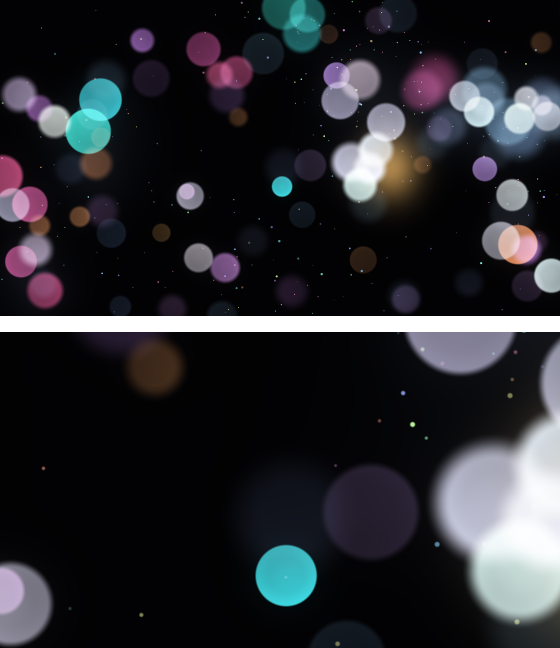
Top: the whole. Bottom: its middle third, enlarged.
Give the GLSL for this background, as a WebGL 1 fragment shader.

```glsl
precision highp float;

uniform vec2 u_resolution;

vec3 hash3(vec2 p) {
  vec3 q = fract(p.xyx * vec3(0.1031, 0.1030, 0.0973));
  q += dot(q, q.yxz + 33.33);
  return fract((q.xxy + q.yzz) * q.zyx);
}

float cornerSlope(vec2 corner, vec2 offset) {
  return dot(hash3(corner + 50.0).xy * 2.0 - 1.0, offset);
}

float gradientNoise(vec2 p) {
  vec2 i = floor(p);
  vec2 f = p - i;
  vec2 u = f * f * f * (f * (f * 6.0 - 15.0) + 10.0);
  vec2 e = vec2(1.0, 0.0);
  float low = mix(cornerSlope(i, f), cornerSlope(i + e, f - e), u.x);
  float high = mix(cornerSlope(i + e.yx, f - e.yx), cornerSlope(i + 1.0, f - 1.0), u.x);
  return mix(low, high, u.y);
}

float glow(vec2 p, vec2 centre, vec2 size) {
  vec2 q = (p - centre) / size;
  return exp(-dot(q, q));
}

vec3 screenBlend(vec3 base, vec3 light) {
  return 1.0 - (1.0 - base) * (1.0 - clamp(light, 0.0, 1.0));
}

// One lens disc: lit from one side, faint rim, thin halo
vec3 lensDisc(vec2 offset, float radius, float blur, vec3 tint, float angle) {
  float d = length(offset) / radius;
  float edge = max(blur, 1.0 / (u_resolution.y * radius));
  float body = 1.0 - smoothstep(1.0 - edge, 1.0 + edge, d);
  float side = dot(offset, vec2(cos(angle), sin(angle))) / radius;
  float shade = 0.88 + 0.12 * side + 0.08 * smoothstep(0.5, 1.0, d);
  return tint * (body * shade + 0.07 * exp(-d * d * 0.8));
}

// A cluster of evenly spread, jittered discs of similar tint
vec3 discCluster(vec3 base, vec2 p, float seed, float count, vec2 centre, vec2 spread,
                 vec2 radii, vec2 blurs, vec3 tint) {
  vec2 start = hash3(vec2(seed, 7.0)).xy;
  for (int i = 0; i < 24; i++) {
    float n = float(i);
    if (n >= count) break;
    vec3 shape = hash3(vec2(n + 1.0, seed * 3.7));
    vec3 tone = hash3(vec2(seed * 5.3, n + 20.0));
    vec2 spot = fract(start + n * vec2(0.7549, 0.5698)) + (shape.xy - 0.5) * 0.2;
    vec2 offset = p - centre - (spot * 2.0 - 1.0) * spread;
    float radius = mix(radii.x, radii.y, shape.z);
    float blur = mix(blurs.x, blurs.y, tone.x * tone.x);
    vec3 light = tint * (0.72 + 0.4 * tone.y) * (0.92 + 0.16 * tone);
    base = screenBlend(base, lensDisc(offset, radius, blur, light, tone.z * 6.283));
  }
  return base;
}

// Fine coloured specks, one per occupied grid cell
vec3 dust(vec2 p, float cells, float seed, float density) {
  vec2 cell = floor(p * cells);
  vec3 place = hash3(cell + seed);
  vec3 look = hash3(cell + seed + 91.0);
  float d = length(fract(p * cells) - 0.2 - 0.6 * place.xy) / cells;
  float radius = mix(0.0012, 0.0038, look.x * look.x);
  float soft = max(0.0012, 0.6 / u_resolution.y);
  float speck = 1.0 - smoothstep(radius - soft, radius + soft, d);
  vec3 tint = 0.75 + 0.25 * cos(6.283 * (look.y + vec3(0.0, 0.33, 0.6)));
  return tint * speck * step(place.z, density) * mix(0.25, 1.0, look.z);
}

void main() {
  vec2 p = gl_FragCoord.xy / u_resolution.y;
  vec2 middle = vec2(0.89, 0.5);
  vec3 white = vec3(0.83, 0.85, 0.90);
  vec3 slate = vec3(0.19, 0.25, 0.33);
  vec3 teal = vec3(0.22, 0.78, 0.76);
  vec3 rose = vec3(0.66, 0.27, 0.47);
  vec3 violet = vec3(0.48, 0.33, 0.58);
  vec3 amber = vec3(0.80, 0.52, 0.30);

  // Near-black ground with patches of haze
  float cloud = 0.7 + 0.7 * gradientNoise(p * 4.0);
  float haze = glow(p, vec2(1.58, 0.64), vec2(0.28, 0.12)) + 0.5 * glow(p, vec2(1.18, 0.66), vec2(0.18))
             + 0.5 * glow(p, vec2(0.30, 0.53), vec2(0.16)) + 0.4 * glow(p, vec2(0.10, 0.12), vec2(0.14));
  vec3 col = vec3(0.006, 0.005, 0.011) + slate * haze * cloud * 0.55;
  col = screenBlend(col, vec3(0.66, 0.50, 0.26) * glow(p, vec2(1.24, 0.47), vec2(0.085, 0.10)));

  // Dim discs far behind
  col = discCluster(col, p, 11.0, 20.0, middle, vec2(0.9, 0.52), vec2(0.03, 0.07), vec2(0.08, 0.6), slate * 0.38);
  col = discCluster(col, p, 12.0, 12.0, middle, vec2(0.9, 0.52), vec2(0.03, 0.06), vec2(0.1, 0.6), violet * 0.28);
  col = discCluster(col, p, 13.0, 8.0, middle, vec2(0.9, 0.52), vec2(0.025, 0.055), vec2(0.06, 0.4), amber * 0.26);
  col = discCluster(col, p, 14.0, 7.0, vec2(1.58, 0.64), vec2(0.2, 0.07), vec2(0.05, 0.075), vec2(0.1, 0.5), slate);

  // Coloured discs
  col = discCluster(col, p, 21.0, 2.0, vec2(0.35, 0.65), vec2(0.11, 0.09), vec2(0.064, 0.073), vec2(0.04, 0.15), teal);
  col = discCluster(col, p, 22.0, 1.0, vec2(0.91, 0.42), vec2(0.02), vec2(0.03, 0.033), vec2(0.04), teal * 1.15);
  col = discCluster(col, p, 23.0, 3.0, vec2(0.95, 0.94), vec2(0.12, 0.06), vec2(0.05, 0.075), vec2(0.1, 0.3), teal * 0.5);
  col = discCluster(col, p, 24.0, 4.0, vec2(0.08, 0.30), vec2(0.09, 0.3), vec2(0.05, 0.068), vec2(0.05, 0.2), rose);
  col = discCluster(col, p, 25.0, 3.0, vec2(0.72, 0.78), vec2(0.08, 0.06), vec2(0.04, 0.056), vec2(0.05, 0.4), rose * 0.7);
  col = discCluster(col, p, 26.0, 7.0, middle, vec2(0.86, 0.46), vec2(0.022, 0.05), vec2(0.05, 0.35), violet);
  col = discCluster(col, p, 27.0, 2.0, vec2(1.33, 0.74), vec2(0.06), vec2(0.05, 0.065), vec2(0.3, 0.6), rose * 0.6);
  col = discCluster(col, p, 28.0, 1.0, vec2(1.65, 0.21), vec2(0.02), vec2(0.062, 0.068), vec2(0.04), amber * 1.15);
  col = discCluster(col, p, 29.0, 3.0, vec2(0.24, 0.38), vec2(0.1, 0.18), vec2(0.03, 0.05), vec2(0.05, 0.4), amber * 0.5);

  // Pale discs: chain on the right, bright core, scattered rest
  col = discCluster(col, p, 31.0, 6.0, vec2(1.58, 0.67), vec2(0.18, 0.045), vec2(0.03, 0.05), vec2(0.08, 0.4), white * 0.8);
  col = discCluster(col, p, 32.0, 3.0, vec2(1.13, 0.69), vec2(0.10, 0.09), vec2(0.05, 0.062), vec2(0.06, 0.25), white * 0.85);
  col = discCluster(col, p, 33.0, 4.0, vec2(1.16, 0.465), vec2(0.06, 0.055), vec2(0.043, 0.06), vec2(0.2, 0.45), white);
  col = discCluster(col, p, 34.0, 3.0, vec2(1.67, 0.22), vec2(0.10, 0.16), vec2(0.045, 0.06), vec2(0.06, 0.3), white * 0.85);
  col = discCluster(col, p, 35.0, 4.0, vec2(0.12, 0.52), vec2(0.10, 0.46), vec2(0.04, 0.058), vec2(0.06, 0.4), white * 0.8);
  col = discCluster(col, p, 36.0, 2.0, vec2(0.60, 0.28), vec2(0.10, 0.16), vec2(0.038, 0.052), vec2(0.06, 0.25), white * 0.75);

  // Drifts of dust
  float drift = glow(p, vec2(1.15, 0.78), vec2(0.28, 0.24)) + 0.8 * glow(p, vec2(0.88, 0.12), vec2(0.24, 0.14))
              + 0.7 * glow(p, vec2(1.62, 0.55), vec2(0.2)) + 0.5 * glow(p, vec2(0.3, 0.5), vec2(0.26));
  float density = 0.02 + 0.26 * drift * (1.0 + gradientNoise(p * 6.0 + 9.0));
  col = screenBlend(col, dust(p, 26.0, 5.0, density));
  col = screenBlend(col, dust(p, 41.0, 37.0, density * 0.7) * 0.8);

  gl_FragColor = vec4(col, 1.0);
}
```
